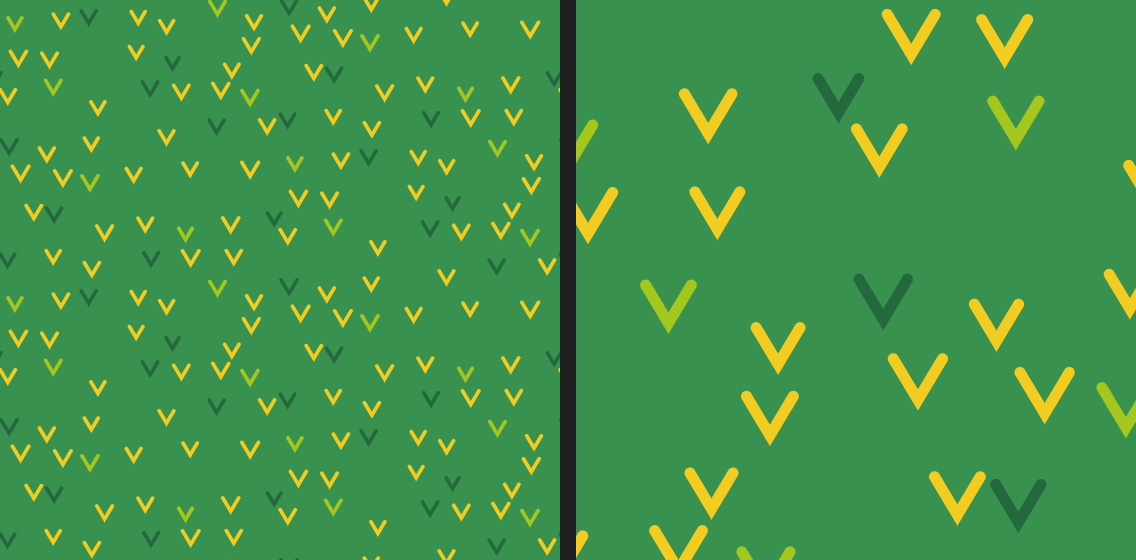
Left, the full canvas; right, a detail of the centre.
This pattern is drawn by a WebGL 2 fragment shader. Its source:

```glsl
#version 300 es
precision highp float;
// Small V-shaped grass ticks scattered over a green meadow.
// Each square tile holds a jittered grid of ticks; tiles stack in columns,
// and every second column drops by half a tile.

uniform vec2 u_resolution;
out vec4 fragColor;

const float TILES = 2.0;          // repeats across and down
const float GRID = 7.0;           // cells along each side of a tile
const float COLUMN_DROP = 0.5;    // shift per column, in tiles
const float JITTER = 0.74;        // scatter range, in cells
const uint SEED = 11u;

// Tick size, in cells
const vec2 ARM = vec2(0.20, 0.334);
const float HALF_STROKE = 0.046;
const float MIN_SCALE = 0.80;
const float MAX_SCALE = 1.04;

// Number of cells of each kind per tile; the rest are yellow
const float DARK_COUNT = 9.0;
const float LIME_COUNT = 6.0;
const float EMPTY_COUNT = 4.0;
const float SHUFFLE_STEP = 19.0;  // coprime with GRID * GRID

const vec3 MEADOW = vec3(0.22, 0.57, 0.31);
const vec3 YELLOW = vec3(0.95, 0.80, 0.13);
const vec3 DARK = vec3(0.14, 0.41, 0.24);
const vec3 LIME = vec3(0.64, 0.78, 0.11);

// Integer hash giving three values from 0 to 1
vec3 hash3(vec2 cell) {
    uvec3 v = uvec3(uvec2(cell), SEED) * 1664525u + 1013904223u;
    v.x += v.y * v.z;
    v.y += v.z * v.x;
    v.z += v.x * v.y;
    v ^= v >> 16u;
    v.x += v.y * v.z;
    v.y += v.z * v.x;
    v.z += v.x * v.y;
    return vec3(v >> 8u) / 16777216.0;
}

// Distance to a V with round tips and a pointed foot
float tickDistance(vec2 p, float scale) {
    p = vec2(abs(p.x), p.y + 0.5 * ARM.y * scale);
    vec2 direction = normalize(ARM);
    float along = min(dot(p, direction), length(ARM) * scale);
    return length(p - direction * along) - HALF_STROKE;
}

// Draws the tick of one cell over the colour so far
vec3 drawTick(vec3 color, vec2 p, vec2 id, float pixel) {
    float rank = mod((id.x + GRID * id.y) * SHUFFLE_STEP, GRID * GRID);
    float limeEnd = DARK_COUNT + LIME_COUNT;
    if (rank >= limeEnd && rank < limeEnd + EMPTY_COUNT) return color;

    vec3 ink = rank < DARK_COUNT ? DARK : rank < limeEnd ? LIME : YELLOW;
    vec3 random = hash3(id);
    vec2 offset = (random.xy - 0.5) * JITTER;
    float d = tickDistance(p - offset, mix(MIN_SCALE, MAX_SCALE, random.z));
    return mix(color, ink, clamp(0.5 - d / pixel, 0.0, 1.0));
}

void main() {
    float cells = TILES * GRID;
    vec2 p = gl_FragCoord.xy / u_resolution.y * cells;
    float pixel = cells / u_resolution.y;
    vec3 color = MEADOW;

    // Visit the neighbouring cells, dropping each tile column in turn
    for (int i = -1; i <= 1; i++) {
        float cellX = floor(p.x) + float(i);
        float column = floor((cellX + 0.5) / GRID);
        float y = p.y + column * COLUMN_DROP * GRID;
        for (int j = -1; j <= 1; j++) {
            vec2 cell = vec2(cellX, floor(y) + float(j));
            vec2 local = vec2(p.x, y) - cell - 0.5;
            color = drawTick(color, local, mod(cell, GRID), pixel);
        }
    }
    fragColor = vec4(color, 1.0);
}
```
